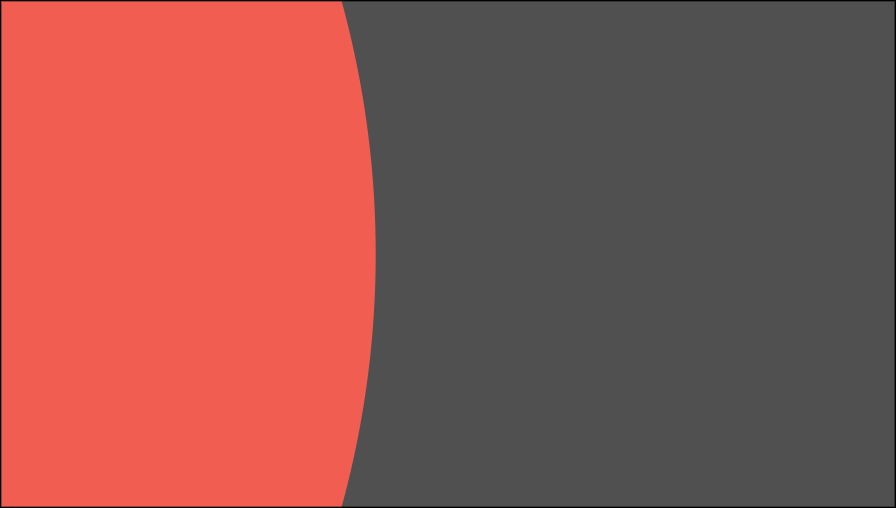
Give the GLSL for this background, as a Shadertoy shader.

```glsl
// Flat two-tone backdrop: a huge coral disc bulging over charcoal, in a thin black frame.

#define CORAL        vec3(0.950, 0.365, 0.318)
#define CHARCOAL     vec3(0.312, 0.312, 0.312)
#define FRAME_COLOR  vec3(0.0)
#define DISC_EDGE    0.4193   // rightmost point of the disc, as a share of the width
#define DISC_RADIUS  1.88     // in canvas heights
#define FRAME_WIDTH  0.00265  // in canvas heights

// Share of a pixel lying inside a shape, from its signed distance.
float coverage(float dist, float pixel) {
    return clamp(0.5 - dist / pixel, 0.0, 1.0);
}

void mainImage(out vec4 fragColor, in vec2 fragCoord) {
    // Coordinates in canvas heights, origin at the lower left.
    float pixel = 1.0 / iResolution.y;
    vec2 p = fragCoord * pixel;
    vec2 canvas = iResolution.xy * pixel;

    // Disc centred off the left side.
    vec2 center = vec2(DISC_EDGE * canvas.x - DISC_RADIUS, 0.5);
    float disc = length(p - center) - DISC_RADIUS;
    vec3 color = mix(CHARCOAL, CORAL, coverage(disc, pixel));

    // Frame along the canvas border.
    vec2 inset = min(p, canvas - p);
    float frame = min(inset.x, inset.y) - FRAME_WIDTH;
    color = mix(color, FRAME_COLOR, coverage(frame, pixel));

    fragColor = vec4(color, 1.0);
}
```
